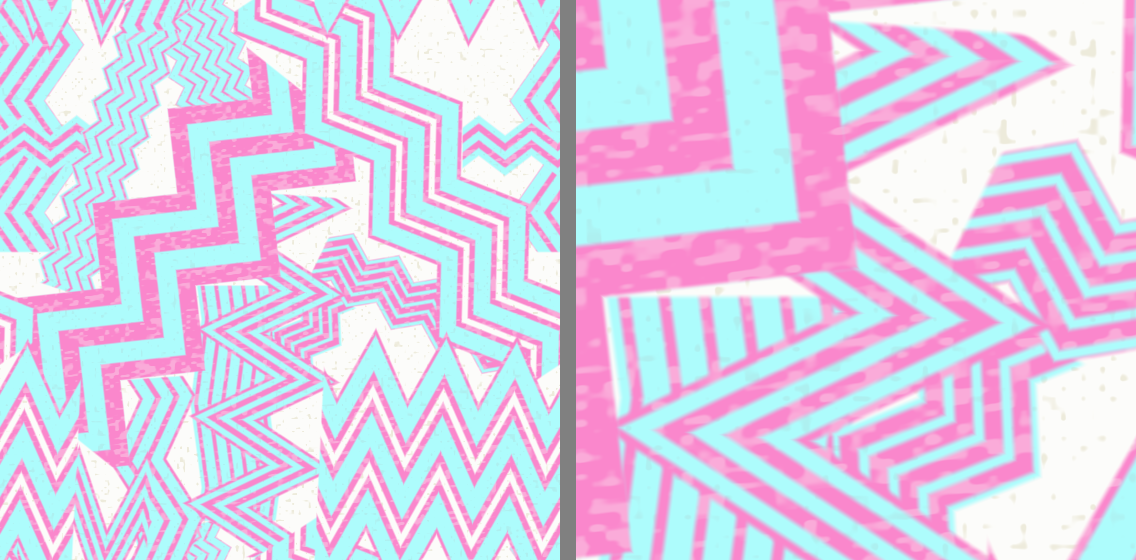
Left, the full canvas; right, a detail of the centre.
Give the GLSL for this pattern, as a three.js fragment shader.

```glsl
// Overlapping zigzag ribbons in pink, aqua and cream on a repeating tile.
// Each ribbon is a strip bent by a triangle wave and striped across its width;
// inks are layered as weights, then coloured with a fine woven grain.
varying vec2 vUv;

const float SOFT = 0.0022;
const vec3 PINK = vec3(0.98, 0.53, 0.80);
const vec3 PALE_PINK = vec3(0.98, 0.67, 0.85);
const vec3 AQUA = vec3(0.68, 0.99, 0.99);
const vec3 CREAM = vec3(0.99, 0.99, 0.98);

// Ink weights: x pink, y aqua, z cream
const vec3 INK_PINK = vec3(1.0, 0.0, 0.0);
const vec3 INK_AQUA = vec3(0.0, 1.0, 0.0);
const vec3 INK_CREAM = vec3(0.0, 0.0, 1.0);

float hash(vec2 p) {
  vec3 q = fract(vec3(p.xyx) * 0.1031);
  q += dot(q, q.yzx + 33.33);
  return fract((q.x + q.y) * q.z);
}

float valueNoise(vec2 p) {
  vec2 i = floor(p);
  vec2 f = fract(p);
  f = f * f * (3.0 - 2.0 * f);
  float low = mix(hash(i), hash(i + vec2(1.0, 0.0)), f.x);
  float high = mix(hash(i + vec2(0.0, 1.0)), hash(i + 1.0), f.x);
  return mix(low, high, f.y);
}

// Triangle wave from 1 at whole numbers to -1 halfway between
float triangle(float x) {
  return abs(fract(x) - 0.5) * 4.0 - 1.0;
}

float band(float x, float halfWidth, float soft) {
  return 1.0 - smoothstep(halfWidth - soft, halfWidth + soft, abs(x));
}

// Distance to the nearest line of a repeating set
float repeated(float x, float pitch) {
  return (fract(x / pitch + 0.5) - 0.5) * pitch;
}

// size: half length, half width; zigzag: period, amplitude, phase
// stripes: pitch, aqua half width, cream half width, shift in pitches
vec3 ribbon(vec3 below, vec2 p, vec2 centre, float angle, vec2 size, vec3 zigzag, vec4 stripes) {
  vec2 q = fract(p - centre + 0.5) - 0.5;
  vec2 axis = vec2(cos(angle), sin(angle));
  float along = dot(q, axis);
  float across = dot(q, vec2(-axis.y, axis.x)) - zigzag.y * triangle(along / zigzag.x + zigzag.z);
  float slope = 4.0 * zigzag.y / zigzag.x;
  float soft = SOFT * sqrt(1.0 + slope * slope);
  float lane = across + stripes.w * stripes.x;
  float aqua = band(repeated(lane, stripes.x), stripes.y, soft);
  float cream = band(repeated(lane + 0.5 * stripes.x, stripes.x), stripes.z, soft);
  cream *= step(0.0001, stripes.z);
  vec3 ink = mix(mix(INK_PINK, INK_AQUA, aqua), INK_CREAM, cream);
  return mix(below, ink, band(along, size.x, SOFT) * band(across, size.y, soft));
}

// Thin striped ribbons that fill the background
vec3 backRibbons(vec3 ink, vec2 p) {
  ink = ribbon(ink, p, vec2(0.03, 0.20), 1.57, vec2(0.25, 0.085), vec3(0.20, 0.035, 0.1), vec4(0.036, 0.012, 0.0, 0.0));
  ink = ribbon(ink, p, vec2(0.996, 0.26), 0.0, vec2(0.17, 0.036), vec3(0.094, 0.018, 0.0), vec4(0.03, 0.008, 0.0, 0.0));
  vec4 braid = vec4(0.022, 0.0085, 0.0, 0.5);
  ink = ribbon(ink, p, vec2(0.36, 0.07), 1.3, vec2(0.13, 0.065), vec3(0.05, 0.011, 0.0), braid);
  ink = ribbon(ink, p, vec2(0.215, 0.215), 1.89, vec2(0.32, 0.05), vec3(0.06, 0.011, 0.3), braid);
  ink = ribbon(ink, p, vec2(0.42, 0.72), 1.57, vec2(0.21, 0.07), vec3(0.30, 0.01, 0.0), vec4(0.024, 0.0085, 0.0, 0.0));
  ink = ribbon(ink, p, vec2(0.28, 0.865), 1.5, vec2(0.19, 0.05), vec3(0.22, 0.03, 0.2), vec4(0.033, 0.011, 0.0, 0.0));
  ink = ribbon(ink, p, vec2(0.15, 0.94), 0.08, vec2(0.115, 0.07), vec3(0.122, 0.072, 0.66), vec4(0.045, 0.012, 0.0, 0.0));
  vec4 pinstripe = vec4(0.021, 0.0038, 0.0, 0.0);
  ink = ribbon(ink, p, vec2(0.56, 0.585), -1.0, vec2(0.07, 0.043), vec3(0.09, 0.016, 0.0), pinstripe);
  return ribbon(ink, p, vec2(0.742, 0.54), 0.45, vec2(0.19, 0.047), vec3(0.09, 0.016, 0.2), pinstripe);
}

// Bold zigzags and staircases on top
vec3 frontRibbons(vec3 ink, vec2 p) {
  ink = ribbon(ink, p, vec2(0.475, 0.671), 1.64, vec2(0.325, 0.063), vec3(0.156, 0.069, 0.48), vec4(0.042, 0.0105, 0.0, 0.0));
  ink = ribbon(ink, p, vec2(0.313, 0.453), 2.243, vec2(0.368, 0.118), vec3(0.216, 0.054, 0.898), vec4(0.0964, 0.025, 0.0, 0.5));
  ink = ribbon(ink, p, vec2(0.747, 0.311), 0.988, vec2(0.423, 0.099), vec3(0.218, 0.038, 0.793), vec4(0.0727, 0.018, 0.0065, 0.0));
  return ribbon(ink, p, vec2(0.853, 0.84), 0.05, vec2(0.283, 0.181), vec3(0.1263, 0.063, 0.036), vec4(0.137, 0.032, 0.0125, 0.0));
}

// Woven flecks lighten the pink and lightly speckle the other inks
vec3 grainedColour(vec3 ink, vec2 p) {
  float weave = valueNoise(p * vec2(110.0, 190.0) + vec2(0.0, 20.0 * p.x));
  float speck = smoothstep(0.76, 0.95, valueNoise(p * 170.0 + 41.0));
  vec3 pink = mix(PINK, PALE_PINK, smoothstep(0.5, 0.8, weave));
  vec3 aqua = AQUA - vec3(0.0, 0.05, 0.05) * speck;
  vec3 cream = CREAM - vec3(0.06, 0.07, 0.12) * speck;
  return ink.x * pink + ink.y * aqua + ink.z * cream;
}

void main() {
  vec2 p = vec2(vUv.x, 1.0 - vUv.y); // layout is measured downward
  vec3 ink = frontRibbons(backRibbons(INK_CREAM, p), p);
  gl_FragColor = vec4(grainedColour(ink, p), 1.0);
}
```
